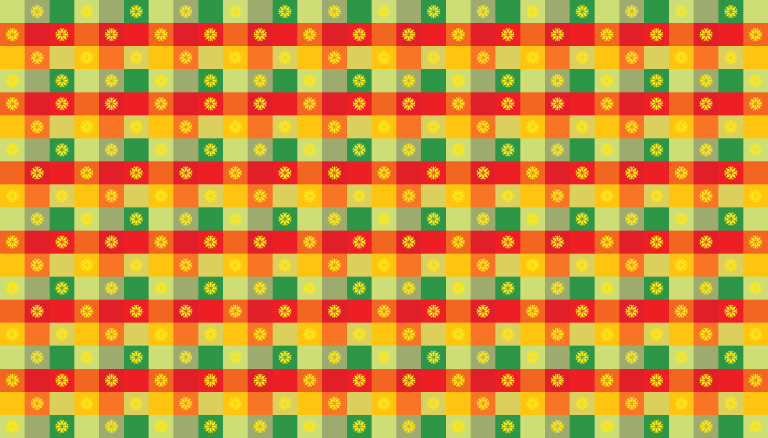
Give the GLSL for this pattern, as a Shadertoy shader.

```glsl
// Woven gingham of 31 x 19 cells: three warp stripes cross three weft stripes,
// giving nine colours. Yellow eight-petal stars sit on alternate cells; each
// star is folded into one octant and drawn with rhombus distances.

const vec2 GRID = vec2(31.0, 19.0);
const int SHIFT_ROW = 4;              // the star checkerboard slips here
const vec3 STAR_COLOUR = vec3(1.00, 0.91, 0.09);

// Rows: green, red, yellow weft. Columns: yellow, red, green warp.
const vec3 WEAVE[9] = vec3[9](
    vec3(0.80, 0.87, 0.46), vec3(0.62, 0.67, 0.43), vec3(0.18, 0.59, 0.28),
    vec3(0.95, 0.40, 0.13), vec3(0.88, 0.12, 0.16), vec3(0.93, 0.12, 0.14),
    vec3(1.00, 0.77, 0.06), vec3(0.97, 0.46, 0.14), vec3(0.86, 0.81, 0.37));

float rhombus(vec2 p, vec2 halfSize) {
    vec2 q = abs(p) / halfSize;
    return (q.x + q.y - 1.0) * halfSize.x * halfSize.y / length(halfSize);
}

// Distance to a star of eight separate petals with an open heart.
float starDistance(vec2 p, float radius) {
    p = abs(p) / radius;
    if (p.y > p.x) p = p.yx;
    vec2 diagonal = vec2(p.x + p.y, p.x - p.y) * 0.70711;
    float axisPetal = rhombus(p - vec2(0.57, 0.0), vec2(0.46, 0.20));
    float diagonalPetal = rhombus(diagonal - vec2(0.60, 0.0), vec2(0.48, 0.22));
    float sideBarb = rhombus(p - vec2(0.83, 0.27), vec2(0.15, 0.13));
    return min(min(axisPetal, diagonalPetal), sideBarb) * radius;
}

vec3 weaveColour(ivec2 cell) {
    return WEAVE[(cell.y % 3) * 3 + cell.x % 3];
}

bool hasStar(ivec2 cell) {
    int slip = cell.y < SHIFT_ROW ? 1 : 0;
    return (cell.x + cell.y + slip) % 2 == 0;
}

// uv runs 0..1 from the top left; blur is measured in cell heights.
vec3 cloth(vec2 uv, float cellAspect, float blur) {
    vec2 grid = clamp(uv, 0.0, 0.99999) * GRID;
    ivec2 cell = ivec2(grid);
    vec3 colour = weaveColour(cell);
    if (hasStar(cell)) {
        vec2 local = (fract(grid) - 0.5) * vec2(cellAspect, 1.0);
        float cover = 1.0 - smoothstep(-blur, blur, starDistance(local, 0.29));
        colour = mix(colour, STAR_COLOUR, cover);
    }
    return colour;
}

void mainImage(out vec4 fragColor, in vec2 fragCoord) {
    float cellAspect = (iResolution.x / GRID.x) / (iResolution.y / GRID.y);
    float blur = 0.35 * GRID.y / iResolution.y;

    // Average a 3 x 3 set of samples to smooth the cell edges.
    vec3 sum = vec3(0.0);
    for (int j = -1; j <= 1; j++)
    for (int i = -1; i <= 1; i++) {
        vec2 uv = (fragCoord + vec2(i, j) / 3.0) / iResolution.xy;
        sum += cloth(vec2(uv.x, 1.0 - uv.y), cellAspect, blur);
    }
    fragColor = vec4(sum / 9.0, 1.0);
}
```
